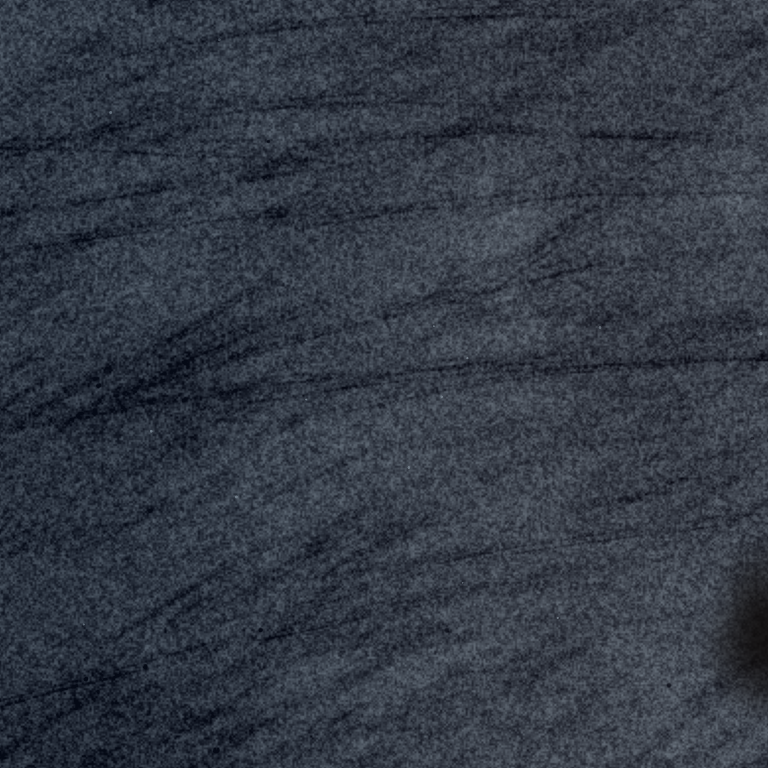
A WebGL 1 fragment shader for this texture:

```glsl
precision highp float;
uniform vec2 u_resolution;

const vec3 SHADOW = vec3(0.090, 0.100, 0.140);
const vec3 LIGHT = vec3(0.330, 0.360, 0.400);
const vec3 STAIN = vec3(0.065, 0.055, 0.055);
const vec3 COOL_TINT = vec3(-0.014, 0.0, 0.008);
const vec2 STAIN_CENTRE = vec2(1.0, 0.175);
const float BASE_TONE = 0.60;
const float SIDE_GRADIENT = 0.24;
const float CLOUD_DEPTH = 0.50;
const float GRAIN_DEPTH = 0.95;
const float STREAK_DEPTH = 0.34;
const float SCRATCH_DEPTH = 0.36;
const float SCUFF_GAIN = 0.22;
const float FINE_GRAIN = 390.0;
const float COARSE_GRAIN = 200.0;
const int LONG_SCRATCHES = 13;
const int STEEP_SCRATCHES = 24;

float hash(vec2 p) {
  vec3 q = fract(vec3(p.xyx) * 0.1031);
  q += dot(q, q.yzx + 33.33);
  return fract((q.x + q.y) * q.z);
}

float noise(vec2 p) {
  vec2 cell = floor(p);
  vec2 f = fract(p);
  f = f * f * (3.0 - 2.0 * f);
  float low = mix(hash(cell), hash(cell + vec2(1.0, 0.0)), f.x);
  float high = mix(hash(cell + vec2(0.0, 1.0)), hash(cell + 1.0), f.x);
  return mix(low, high, f.y);
}

float fbm(vec2 p) {
  float sum = 0.0;
  float gain = 0.5;
  for (int i = 0; i < 4; i++) {
    sum += gain * noise(p);
    p = p * 2.03 + 17.3;
    gain *= 0.5;
  }
  return sum / 0.9375;
}

vec2 turn(vec2 p, float angle) {
  float c = cos(angle);
  float s = sin(angle);
  return vec2(c * p.x + s * p.y, c * p.y - s * p.x);
}

// Dark brushed fibres along one direction, gathered in patches
float streaks(vec2 p, float angle, float seed) {
  vec2 q = turn(p, angle);
  q.y += 0.03 * noise(q * 4.0 + seed);
  float fibre = 0.6 * noise(q * vec2(7.0, 60.0) + seed)
              + 0.4 * noise(q * vec2(16.0, 130.0) + seed);
  float patches = smoothstep(0.35, 0.7, fbm(q * vec2(2.5, 6.0) + seed));
  return smoothstep(0.42, 0.85, fibre) * patches;
}

// A bowed pair of rubbed lines with a soft halo
float scratch(vec2 p, float id, float angle, float bend, float reach) {
  vec2 centre = vec2(hash(vec2(id, 1.7)), hash(vec2(id, 5.3)));
  vec2 q = turn(p - centre, angle);
  q.y += bend * q.x * q.x + 0.006 * (noise(vec2(q.x * 9.0, id)) - 0.5);
  float gap = 0.003 + 0.022 * hash(vec2(id, 9.1)) * abs(q.x + 0.15);
  float width = mix(0.0018, 0.0036, hash(vec2(id, 3.9)));
  float lower = exp(-pow((q.y + gap) / width, 2.0));
  float upper = exp(-pow((q.y - gap) / width, 2.0));
  float halo = exp(-abs(q.y) / 0.011);
  float wear = 0.35 + 0.9 * noise(vec2(q.x * 28.0, q.y * 160.0 + id));
  float fade = 1.0 - smoothstep(reach * 0.25, reach, abs(q.x));
  return (lower + 0.6 * upper + 0.4 * halo) * wear * fade;
}

// Sparse round specks, at most one per cell
float specks(vec2 p, float cells, float share, float radius) {
  vec2 cell = floor(p * cells);
  vec2 offset = 0.25 + 0.5 * vec2(hash(cell + 2.1), hash(cell + 7.7));
  float size = radius * mix(0.5, 1.0, hash(cell + 4.4));
  float d = length(p - (cell + offset) / cells);
  float present = step(1.0 - share, hash(cell + 11.9));
  return present * (1.0 - smoothstep(size * 0.4, size, d));
}

void main() {
  vec2 p = gl_FragCoord.xy / u_resolution;

  // Broad light and cloudy wear
  float tone = BASE_TONE + SIDE_GRADIENT * (p.x - 0.5);
  tone += CLOUD_DEPTH * (fbm(turn(p, 0.3) * vec2(3.0, 5.0) + 3.0) - 0.5);
  tone -= 0.22 * exp(-dot(p - vec2(0.08, 0.08), p - vec2(0.08, 0.08)) / 0.05);

  // Rubbed marks
  float marks = 0.0;
  for (int i = 0; i < LONG_SCRATCHES; i++) {
    float id = float(i) + 21.0;
    float angle = mix(-0.10, 0.28, hash(vec2(id, 2.2)));
    marks += scratch(p, id, angle, 0.28 * hash(vec2(id, 6.6)), 0.55);
  }
  for (int i = 0; i < STEEP_SCRATCHES; i++) {
    float id = float(i) + 71.0;
    float angle = mix(0.35, 0.75, hash(vec2(id, 2.2)));
    marks += 0.5 * scratch(p, id, angle, 0.3 * hash(vec2(id, 6.6)), 0.26);
  }
  tone -= SCRATCH_DEPTH * min(marks, 1.4);
  tone -= STREAK_DEPTH * (streaks(p, 0.52, 4.0) + 0.7 * streaks(p, 0.16, 31.0));

  // Pale chalky scuffs
  float scuff = smoothstep(0.62, 0.82, fbm(p * 6.0 + 41.0));
  tone += SCUFF_GAIN * scuff * (0.4 + noise(turn(p, 0.9) * vec2(25.0, 70.0)));

  // Grain and specks
  float grain = 0.65 * (noise(p * FINE_GRAIN) - 0.5)
              + 0.55 * (noise(turn(p, 0.5) * COARSE_GRAIN + 60.0) - 0.5);
  tone += GRAIN_DEPTH * grain;
  tone -= 0.6 * specks(p, 13.0, 0.06, 0.0055);
  tone += 0.9 * specks(p + 0.37, 24.0, 0.025, 0.0028);

  vec3 colour = mix(SHADOW, LIGHT, clamp(tone, -0.25, 1.5));
  colour += COOL_TINT * (1.0 - smoothstep(0.1, 0.8, p.x));

  // Dark stain at the right edge
  float reach = length((p - STAIN_CENTRE) * vec2(1.0, 0.75));
  reach += 0.03 * (fbm(p * 14.0) - 0.5);
  float stain = 1.0 - smoothstep(0.015, 0.10, reach);
  colour = mix(colour, STAIN + 0.03 * grain, 0.92 * stain);

  gl_FragColor = vec4(colour, 1.0);
}
```
